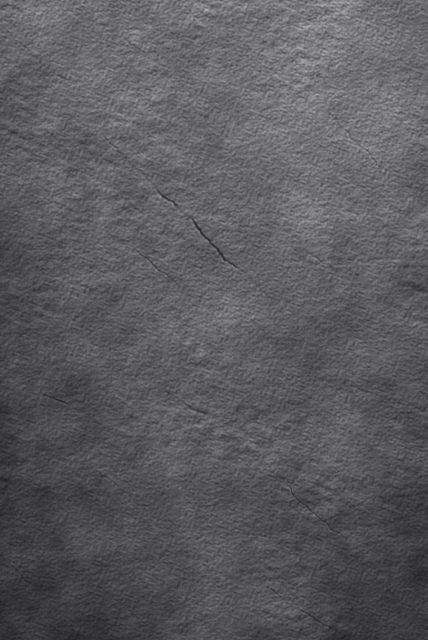
Reproduce this texture procedurally as a WebGL 2 fragment shader.

```glsl
#version 300 es
precision highp float;
// Dark slate plaster lit from above: a soft light falloff, mottled stains,
// fine grain shaded as relief, rough scuffed patches and thin hairline cracks.
// All lengths are fractions of the canvas height.

uniform vec2 u_resolution;
out vec4 fragColor;

float hash(vec2 p) {
    vec3 q = fract(vec3(p.xyx) * 0.1031);
    q += dot(q, q.yzx + 33.33);
    return fract((q.x + q.y) * q.z);
}

float noise(vec2 p) {
    vec2 cell = floor(p), f = fract(p);
    f = f * f * (3.0 - 2.0 * f);
    return mix(mix(hash(cell), hash(cell + vec2(1, 0)), f.x),
               mix(hash(cell + vec2(0, 1)), hash(cell + vec2(1, 1)), f.x), f.y);
}

mat2 rotation(float angle) {
    float c = cos(angle), s = sin(angle);
    return mat2(c, s, -s, c);
}

float fbm(vec2 p) {
    float sum = 0.0, amplitude = 0.53;
    for (int i = 0; i < 4; i++) {
        sum += amplitude * noise(p);
        p = rotation(0.6) * p * 2.03 + 17.3;
        amplitude *= 0.5;
    }
    return sum;
}

// Slope of a noise surface towards the light: bright crests, dark hollows.
float relief(vec2 p, vec2 frequency, float angle) {
    vec2 toLight = 0.45 * vec2(-0.4, 0.9) / frequency.y;
    mat2 turn = rotation(angle);
    return noise(turn * (p - toLight) * frequency + 71.0)
         - noise(turn * (p + toLight) * frequency + 71.0);
}

// Signed shade of a ragged crack from a to b: dark groove, pale lower lip.
float crack(vec2 p, vec2 a, vec2 b, float width, float seed, float pixel) {
    float span = length(b - a);
    vec2 along = (b - a) / span;
    float run = dot(p - a, along);
    float t = run / span;
    float side = dot(p - a, vec2(-along.y, along.x));
    side += 0.016 * (noise(vec2(run * 14.0, seed)) - 0.5);
    side += 0.004 * (noise(vec2(run * 75.0, seed + 9.0)) - 0.5);
    side += 0.002 * (noise(vec2(run * 230.0, seed + 13.0)) - 0.5);

    float fade = smoothstep(0.0, 0.15, t) * (1.0 - smoothstep(0.6, 1.0, t));
    float broken = mix(0.25, 1.0, smoothstep(0.2, 0.6, noise(vec2(run * 30.0, seed + 23.0))));
    float w = width * (0.3 + 0.9 * noise(vec2(run * 70.0, seed + 41.0)));
    float groove = 1.0 - smoothstep(w - 0.5 * pixel, w + pixel, abs(side));
    float lip = 1.0 - smoothstep(0.0, w + pixel, abs(side + 2.0 * w + pixel));
    return fade * broken * (0.3 * lip - groove);
}

// Cracks jittered over a 3 by 5 grid, most of them running down to the right.
float scatteredCracks(vec2 p, float aspect, float pixel) {
    float shade = 0.0;
    for (int i = 0; i < 15; i++) {
        float id = float(i);
        vec2 jitter = vec2(hash(vec2(id, 3.7)), hash(vec2(id, 8.1)));
        vec2 start = (vec2(mod(id, 3.0), floor(id / 3.0)) + jitter - 0.15)
                   * vec2(aspect / 3.0, 0.2);
        float angle = -0.35 - 0.4 * hash(vec2(id, 15.2));
        angle += 1.0 * step(0.9, hash(vec2(id, 27.9)));
        float span = 0.08 + 0.14 * hash(vec2(id, 31.4));
        float depth = 0.25 + 0.55 * hash(vec2(id, 44.6));
        vec2 end = start + span * vec2(cos(angle), sin(angle));
        shade += depth * crack(p, start, end, 0.0009, id * 5.0, pixel);
    }
    return shade;
}

void main() {
    vec2 p = gl_FragCoord.xy / u_resolution.y;
    float aspect = u_resolution.x / u_resolution.y;
    float pixel = 1.0 / u_resolution.y;

    // Light falling from the top, dimmer towards both sides
    float sideways = 2.0 * (p.x / aspect - 0.58);
    float tone = mix(0.28, 0.495, p.y) - 0.075 * sideways * sideways;

    // Mottled stains from broad clouds down to small smudges
    tone += 0.11 * (fbm(p * 6.0 + 14.0) - 0.5);
    tone += 0.13 * (fbm(p * vec2(15.0, 18.0) + 31.0) - 0.5);
    tone += 0.09 * (fbm(p * vec2(45.0, 60.0) + 90.0) - 0.5);

    // Fine gritty grain everywhere, coarser scuffs in patches
    float patches = smoothstep(0.45, 0.7, fbm(p * 9.0 + 53.0));
    float grain = 0.33 * relief(p, vec2(265.0, 325.0), 0.35);
    grain += 0.12 * relief(p, vec2(130.0, 190.0), 0.6);
    grain += 0.28 * patches * relief(p, vec2(75.0, 125.0), 0.45);
    grain += 0.15 * (noise(rotation(0.8) * p * 430.0) - 0.5);
    tone *= 1.0 + grain;

    // One long fissure across the middle and many faint ones
    float cracks = crack(p, vec2(0.15, 0.81), vec2(0.46, 0.50), 0.0013, 2.0, pixel);
    cracks += scatteredCracks(p, aspect, pixel);
    tone *= 1.0 + 0.5 * clamp(cracks, -1.0, 0.6);

    // Cool grey tint
    vec3 color = tone * vec3(0.995, 0.995, 1.03);
    fragColor = vec4(clamp(color, 0.0, 1.0), 1.0);
}
```
